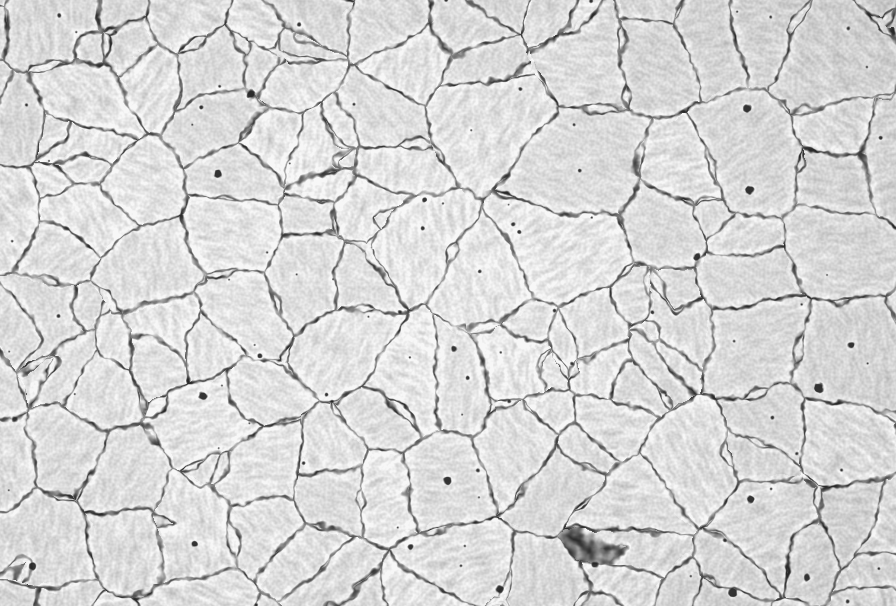
This texture is drawn by a Shadertoy shader. Its source:

```glsl
// Polished metal under a microscope: pale streaked grains, ragged dark boundaries and pits.

const float GRAIN_CELL = 0.17;
const float BASE_TONE = 0.862;
const float INK_TONE = 0.12;

vec2 hash22(vec2 p) {
    vec3 q = fract(p.xyx * vec3(0.1031, 0.1030, 0.0973));
    q += dot(q, q.yzx + 33.33);
    return fract((q.xx + q.yz) * q.zy);
}

float cornerSlope(vec2 corner, vec2 offset) {
    float angle = 6.2832 * hash22(corner).x;
    return dot(vec2(cos(angle), sin(angle)), offset);
}

float gradientNoise(vec2 p) {
    vec2 i = floor(p), f = p - i;
    vec2 u = f * f * f * (f * (f * 6.0 - 15.0) + 10.0);
    vec2 e = vec2(1.0, 0.0);
    float low = mix(cornerSlope(i, f), cornerSlope(i + e, f - e), u.x);
    float high = mix(cornerSlope(i + e.yx, f - e.yx), cornerSlope(i + 1.0, f - 1.0), u.x);
    return mix(low, high, u.y);
}

vec2 noisePair(vec2 p) {
    return vec2(gradientNoise(p), gradientNoise(p + vec2(37.4, 91.7)));
}

vec2 rotate(vec2 p, float angle) {
    float c = cos(angle), s = sin(angle);
    return vec2(c * p.x - s * p.y, s * p.x + c * p.y);
}

// 1 inside a shape, 0 outside, with a soft rim
float softFill(float dist, float softness) {
    return 1.0 - smoothstep(-softness, softness, dist);
}

struct Grain { float edge; vec2 id; };

// Weighted cells; crowded grid squares make clusters of small grains
Grain findGrain(vec2 p, float cellSize) {
    vec2 g = p / cellSize, base = floor(g);
    float near = 9.0, next = 9.0;
    vec2 nearDir = vec2(1.0, 0.0), nextDir = vec2(-1.0, 0.0), id = vec2(0.0);
    for (int y = -2; y <= 2; y++)
    for (int x = -2; x <= 2; x++) {
        vec2 cell = base + vec2(x, y);
        int count = 1 + int(8.0 * pow(hash22(cell + 71.0).x, 3.0));
        for (int k = 0; k < count; k++) {
            vec2 key = cell + float(k) * vec2(17.0, 41.0) + 130.0;
            vec2 toSeed = cell + 0.06 + 0.88 * hash22(key) - g;
            float len = max(length(toSeed), 0.0001);
            float d = len + 0.2 * hash22(key + 211.0).x;
            if (d < near) {
                next = near; nextDir = nearDir;
                near = d; nearDir = toSeed / len; id = key;
            } else if (d < next) {
                next = d; nextDir = toSeed / len;
            }
        }
    }
    float slope = max(length(nearDir - nextDir), 0.3);
    return Grain((next - near) / slope * cellSize, id);
}

// Distance to the rim of the pit in this grid square, if it has one
float pitDistance(vec2 p, float cellSize, float chance, float minRadius, float maxRadius) {
    vec2 cell = floor(p / cellSize);
    vec2 pick = hash22(cell + 307.0);
    vec2 center = (cell + 0.15 + 0.7 * hash22(cell + 53.0)) * cellSize;
    float radius = mix(minRadius, maxRadius, pick.y * pick.y);
    float ragged = 0.4 * radius * gradientNoise(p * 140.0);
    return pick.x < chance ? length(p - center) - radius + ragged : 1.0;
}

// Fine strokes that run in one direction within each grain
float grainTexture(vec2 p, vec2 id) {
    vec2 pick = hash22(id + 19.0);
    vec2 q = rotate(p + 0.006 * noisePair(p * 22.0), 6.2832 * pick.x);
    float streaks = gradientNoise(q * vec2(30.0, 105.0));
    float fibres = 0.22 - abs(gradientNoise(q * vec2(45.0, 85.0) + 60.0));
    float speckle = gradientNoise(p * 190.0);
    float contrast = mix(0.6, 1.2, pick.y);
    return contrast * (0.12 * streaks + 0.11 * fibres) + 0.09 * speckle + 0.04 * (pick.y - 0.5);
}

void mainImage(out vec4 fragColor, in vec2 fragCoord) {
    float pixel = 1.0 / iResolution.y;
    vec2 p = fragCoord * pixel;
    vec2 centered = fragCoord / iResolution.xy - 0.5;

    // Ragged grain outlines
    vec2 warped = p + 0.016 * noisePair(p * 13.0) + 0.006 * noisePair(p * 43.0)
                + 0.0026 * noisePair(p * 115.0);
    Grain grain = findGrain(warped, GRAIN_CELL);

    // Grain interior, uneven light and pale halo
    float tone = BASE_TONE + grainTexture(p, grain.id);
    tone += 0.025 - 0.15 * dot(centered, centered) - 0.035 * centered.x;
    tone += 0.065 * (1.0 - smoothstep(0.005, 0.016, grain.edge));

    // Boundary ink, split here and there into two thin lines
    float film = 0.009 * smoothstep(0.15, 0.5, gradientNoise(p * 14.0 + 8.0));
    float width = 0.0021 + 0.0026 * gradientNoise(p * 75.0) + 0.0012 * gradientNoise(p * 9.0);
    float line = softFill(abs(grain.edge - film) - width, 0.0015 + 0.5 * pixel);
    float strength = 0.66 + 0.55 * gradientNoise(p * 58.0 + 5.0) + 0.3 * gradientNoise(p * 10.0 + 3.0);
    tone = mix(tone, INK_TONE, line * clamp(strength, 0.15, 0.95));

    // Pits with bright rims
    float pits = min(pitDistance(p, 0.13, 0.45, 0.0028, 0.0075),
                     pitDistance(p + 0.03, 0.06, 0.16, 0.0012, 0.0032));
    tone += 0.05 * softFill(pits - 0.005, 0.004);
    tone = mix(tone, INK_TONE, 0.9 * softFill(pits, 0.001 + 0.5 * pixel));

    fragColor = vec4(vec3(clamp(tone, 0.0, 0.97)), 1.0);
}
```
